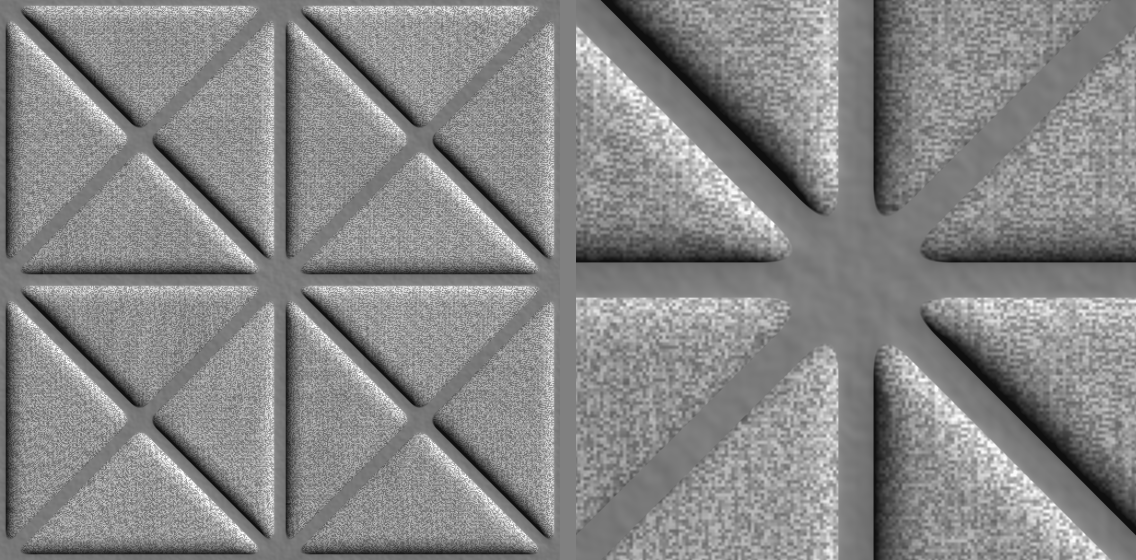
Left, the full canvas; right, a detail of the centre.
This pattern is drawn by a Shadertoy shader. Its source:

```glsl
// Grey stone panels: a 2 by 2 grid of squares, each cut by an X into four bevelled triangles.

float hash(vec2 p) {
    return fract(sin(dot(p, vec2(127.1, 311.7))) * 43758.5453);
}

// Value noise on a lattice that wraps after "period" cells
float noise(vec2 p, vec2 period) {
    vec2 i = floor(p), f = fract(p);
    f = f * f * (3.0 - 2.0 * f);
    vec2 a = mod(i, period), b = mod(i + 1.0, period);
    return mix(mix(hash(a), hash(vec2(b.x, a.y)), f.x),
               mix(hash(vec2(a.x, b.y)), hash(b), f.x), f.y);
}

float smoothMin(float a, float b, float k) {
    float h = max(k - abs(a - b), 0.0) / k;
    return min(a, b) - h * h * k * 0.25;
}

// Depth inside the nearest rounded triangle, negative in the groove
float triangleDepth(vec2 p) {
    p = abs(fract(p) - 0.5);
    float major = max(p.x, p.y), minor = min(p.x, p.y);
    float diagonals = smoothMin(major - minor, major + minor, 0.064) * 0.7071;
    return smoothMin(0.5 - major, diagonals, 0.045) - 0.021;
}

// Fine embossed roughness of the groove
float roughness(vec2 uv) {
    return noise(uv * 96.0, vec2(96.0)) + 0.5 * noise(uv * 192.0, vec2(192.0));
}

void mainImage(out vec4 fragColor, in vec2 fragCoord) {
    vec2 uv = fragCoord / iResolution.xy;
    vec2 p = uv * 2.0;
    vec2 local = fract(p) - 0.5;

    // Surface slope, lit from the upper right
    float depth = triangleDepth(p);
    vec2 e = vec2(0.002, 0.0);
    vec2 uphill = vec2(triangleDepth(p + e.xy) - triangleDepth(p - e.xy),
                       triangleDepth(p + e.yx) - triangleDepth(p - e.yx)) / (2.0 * e.x);
    float facing = -dot(uphill, vec2(0.7071));
    float bevel = 1.0 - clamp(depth / 0.078, 0.0, 1.0);
    bevel *= bevel;

    // Each triangle has its own tone and streaks running toward its tip
    bool sideways = abs(local.x) > abs(local.y);
    float side = sideways ? sign(local.x) : 3.0 * sign(local.y);
    float tone = hash(floor(p) + side * vec2(5.3, 2.7)) - 0.5;
    vec2 streakScale = sideways ? vec2(14.0, 160.0) : vec2(160.0, 14.0);
    float streak = noise(uv * streakScale, streakScale);
    float patches = noise(uv * 12.0, vec2(12.0));

    float face = 0.575 + 0.035 * tone + 0.04 * (patches - 0.5);
    face += 0.05 * (streak - 0.5);
    face -= 0.09 * smoothstep(0.75, 1.0, streak) * smoothstep(0.5, 0.9, patches);
    face += facing * bevel * (facing > 0.0 ? 0.36 : 0.58);
    face -= 0.12 * exp(-max(depth, 0.0) * 150.0);

    // Sandy grain, stronger where the face is bright
    float grain = noise(uv * 512.0 - 0.5, vec2(512.0)) - 0.5;
    face += grain * 0.58 * max(face, 0.0);

    // Groove floor with soft shading beside the bevels
    float groove = 0.475 + 0.05 * (roughness(uv + 0.003) - roughness(uv));
    groove += 0.09 * facing * exp(min(depth, 0.0) * 130.0);
    groove += 0.02 * (patches - 0.5);

    float pixel = 2.0 / iResolution.y;
    float shade = mix(groove, face, smoothstep(-pixel, pixel, depth));
    fragColor = vec4(vec3(clamp(shade, 0.06, 0.98)), 1.0);
}
```
